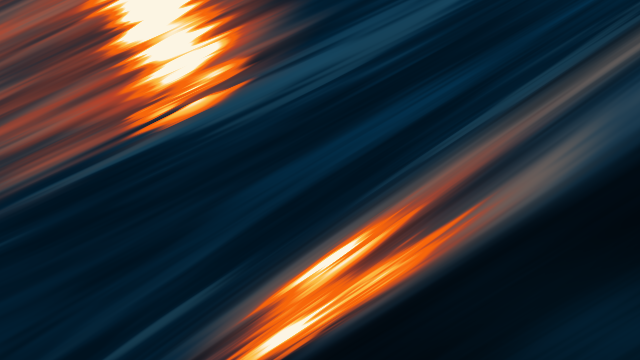
This texture is drawn by a Shadertoy shader. Its source:

```glsl
// Motion-blurred water at dusk: dark blue swell, a fiery sun path and a burning crest.
// A curved coordinate runs along the streaks; stretched value noise gives the blur,
// and soft envelopes in that frame place the red haze, grey foam and hot light.

const vec3 ABYSS  = vec3(0.004, 0.040, 0.070);
const vec3 DEEP   = vec3(0.000, 0.065, 0.115);
const vec3 SEA    = vec3(0.010, 0.195, 0.310);
const vec3 SHEEN  = vec3(0.210, 0.390, 0.460);
const vec3 SLATE  = vec3(0.200, 0.230, 0.270);
const vec3 FOAM   = vec3(0.430, 0.385, 0.365);
const vec3 EMBER  = vec3(0.740, 0.260, 0.160);
const vec3 FLAME  = vec3(0.970, 0.400, 0.040);
const vec3 GOLD   = vec3(0.985, 0.740, 0.260);
const vec3 WHITE  = vec3(0.990, 0.960, 0.890);

const float MEAN_SLOPE  = 0.60;   // rise of a typical streak
const float PIVOT_X     = 0.90;   // where all streaks share the same spacing
const float UPPER_CREST = -0.282; // streak coordinates of the main features
const float LOWER_CREST = -0.412;
const float SHADOW_EDGE = -0.490;
const float HAZE_EDGE   = 0.325;

float hash(vec2 p) {
    vec3 h = fract(vec3(p.xyx) * 0.1031);
    h += dot(h, h.yzx + 33.33);
    return fract((h.x + h.y) * h.z);
}

float noise(vec2 p) {
    vec2 i = floor(p), f = fract(p);
    f = f * f * (3.0 - 2.0 * f);
    return mix(mix(hash(i), hash(i + vec2(1, 0)), f.x),
               mix(hash(i + vec2(0, 1)), hash(i + vec2(1, 1)), f.x), f.y);
}

// Layers of noise stretched along the first axis.
float streaks(vec2 q, vec2 scale) {
    float sum = 0.0, weight = 0.5;
    for (int i = 0; i < 3; i++) {
        sum += weight * noise(q * scale + 19.7 * float(i));
        scale *= vec2(1.6, 2.2);
        weight *= 0.62;
    }
    return smoothstep(0.22, 0.80, sum);
}

float bell(float x, float center, float width) {
    float t = (x - center) / width;
    return exp(-t * t);
}

// Distance across the streaks, whose slope changes gently from band to band.
float acrossStreaks(vec2 p) {
    float d = p.y - MEAN_SLOPE * p.x;
    float tilt = 0.11 * smoothstep(-0.60, -0.25, d) - 0.24 * smoothstep(-0.30, 0.35, d);
    return d - tilt * (p.x - PIVOT_X);
}

vec3 heatColor(float t) {
    vec3 c = mix(EMBER, FLAME, smoothstep(0.18, 0.48, t));
    c = mix(c, GOLD, smoothstep(0.50, 0.82, t));
    return mix(c, WHITE, smoothstep(0.78, 1.08, t));
}

void mainImage(out vec4 fragColor, in vec2 fragCoord) {
    vec2 p = fragCoord / iResolution.y;
    p.x *= 16.0 / 9.0 * iResolution.y / iResolution.x;
    float v = acrossStreaks(p);
    vec2 q = vec2(0.86 * p.x + 0.51 * p.y, v) + 5.0;

    float broad = noise(q * vec2(1.1, 9.0));
    float medium = streaks(q, vec2(1.5, 24.0));
    float fine = streaks(q + 3.1, vec2(4.0, 42.0));
    float ragged = noise(q * vec2(3.0, 75.0) + 8.0) - 0.5;
    float x = p.x + 0.13 * ragged;

    // Blue swell with a few paler glints
    float light = 0.10 + 0.52 * medium * (0.45 + broad) + 0.14 * (fine - 0.5);
    light += 0.20 * smoothstep(1.0, 1.75, p.x) * smoothstep(-0.30, 0.05, v);
    light += 0.22 * bell(v, HAZE_EDGE - 0.03, 0.05) * medium;
    vec3 col = mix(DEEP, SEA, clamp(light, 0.0, 1.0));
    float glint = smoothstep(0.55, 1.0, medium) * (bell(v, 0.28, 0.09) + bell(v, -0.13, 0.07));
    col = mix(col, SHEEN, 0.38 * glint);

    // Red haze around the sun path
    float haze = smoothstep(HAZE_EDGE - 0.05, HAZE_EDGE + 0.09, v + 0.07 * ragged);
    haze *= 1.0 - smoothstep(0.60, 0.93, x);
    float warmth = 0.12 + 0.55 * fine + 0.40 * bell(p.x, 0.45, 0.33) * smoothstep(0.50, 0.80, p.y);
    warmth += 0.20 * (medium - 0.5);
    vec3 hazeColor = mix(mix(SLATE, FOAM, medium), EMBER, clamp(warmth, 0.0, 1.0));
    col = mix(col, hazeColor, haze * (0.62 + 0.38 * medium));

    // Two grey foam bands, separated by dark water on the right
    float foam = bell(v, UPPER_CREST + 0.022, 0.055) * smoothstep(0.38, 0.85, x);
    float lowFoam = bell(v, LOWER_CREST - 0.02, 0.058) * smoothstep(0.75, 1.10, x);
    lowFoam *= 1.0 - 0.62 * smoothstep(1.48, 1.78, x);
    col = mix(col, SEA * 1.15, 0.65 * bell(v, -0.43, 0.08) * smoothstep(1.25, 1.7, p.x));
    col = mix(col, FOAM, clamp(foam + lowFoam, 0.0, 1.0) * (0.50 + 0.45 * medium));

    // Unlit trough in the lower right corner
    float trough = 1.0 - smoothstep(SHADOW_EDGE - 0.05, SHADOW_EDGE + 0.035, v + 0.02 * ragged);
    float blueReturn = smoothstep(1.0, 1.8, p.x) * (1.0 - smoothstep(0.05, 0.42, p.y));
    vec3 troughColor = mix(ABYSS, SEA * 0.62, blueReturn * (0.5 + 0.5 * broad));
    col = mix(col, troughColor * (0.85 + 0.3 * medium), trough);

    // Ember glow spreading from the burning crest
    float ember = bell(v, -0.345, 0.085) * bell(x, 0.86, 0.30);
    ember += 0.75 * bell(v, UPPER_CREST - 0.008, 0.032) * bell(x, 1.20, 0.24);
    ember += 0.70 * bell(v, LOWER_CREST - 0.020, 0.034) * bell(x, 1.16, 0.20);
    col = mix(col, EMBER, clamp(ember, 0.0, 1.0) * (0.55 + 0.45 * fine));

    // Hot light on both crests, then along the sun path
    float crestHeat = 1.15 * bell(v, UPPER_CREST, 0.034) * bell(x, 0.96, 0.20);
    crestHeat += 1.20 * bell(v, LOWER_CREST, 0.040) * bell(x, 0.92, 0.28);
    crestHeat += 0.45 * bell(v, -0.35, 0.045) * bell(x, 0.82, 0.18);

    float pathX = 0.42 + 0.09 * (1.0 - smoothstep(0.75, 1.0, p.y))
                - 0.05 * (1.0 - smoothstep(0.56, 0.72, p.y));
    float height = clamp((p.y - 0.53) / 0.42, 0.0, 1.0);
    float sunHeat = height * (1.45 * bell(x, pathX, 0.105) + 0.28 * bell(x, pathX, 0.24));
    sunHeat *= smoothstep(HAZE_EDGE - 0.06, HAZE_EDGE + 0.03, v);
    float sparse = mix(1.5 * smoothstep(0.35, 0.85, fine), 0.55 + 0.9 * fine, smoothstep(0.2, 0.75, height));

    float heat = crestHeat * (0.50 + 0.95 * fine) + sunHeat * sparse;
    col = mix(col, heatColor(heat), smoothstep(0.10, 0.38, heat));

    fragColor = vec4(clamp(col, 0.0, 1.0), 1.0);
}
```
